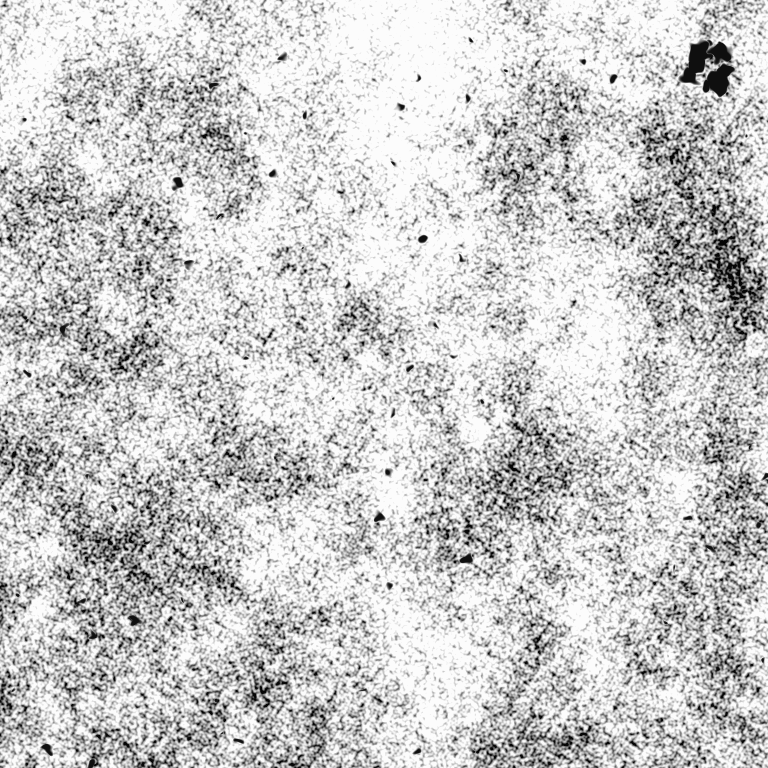
Write a Shadertoy shader that draws this texture.

```glsl
// Weathered plaster: fine black grit over white, with cloudy wear, pale flakes and dark stains.

const float FINE_GRAIN = 233.0;    // grain cells across the canvas
const float MID_GRAIN = 121.0;
const float COARSE_GRAIN = 57.0;
const vec3 GRAIN_WEIGHTS = vec3(0.62, 0.50, 0.27);
const vec4 CLOUD_WEIGHTS = vec4(0.30, 0.28, 0.25, 0.20);
const float NOISE_GAIN = 4.6;      // brings gradient noise to unit deviation
const float WEAR_BIAS = 0.08;
const vec3 TONE_CURVE = vec3(0.142, 0.20, 0.05);
const vec3 PAPER = vec3(0.99);
const vec3 INK = vec3(0.02);
const vec2 STAIN_CENTRE = vec2(0.917, 0.905);
const int STAIN_LOBES = 7;
const float GOLDEN_ANGLE = 2.39996;
const float EDGE = 0.002;

// Integer hash of a lattice point, two values in 0..1
vec2 hash2(vec2 cell) {
    uvec2 q = uvec2(ivec2(cell) + 32768);
    uint n = q.x * 1597334677u ^ q.y * 3812015801u;
    n = (n ^ (n >> 15)) * 2246822519u;
    n = (n ^ (n >> 13)) * 3266489917u;
    n ^= n >> 16;
    return vec2(n & 65535u, n >> 16) / 65535.0;
}

float cornerSlope(vec2 cell, vec2 offset) {
    float angle = 6.28319 * hash2(cell).x;
    return dot(vec2(cos(angle), sin(angle)), offset);
}

// Gradient noise with roughly unit deviation
float noise(vec2 p) {
    vec2 i = floor(p), f = p - i;
    vec2 w = f * f * f * (f * (f * 6.0 - 15.0) + 10.0);
    vec2 x = vec2(1.0, 0.0);
    float low = mix(cornerSlope(i, f), cornerSlope(i + x, f - x), w.x);
    float high = mix(cornerSlope(i + x.yx, f - x.yx), cornerSlope(i + 1.0, f - 1.0), w.x);
    return NOISE_GAIN * mix(low, high, w.y);
}

// Scattered round patches: one candidate per cell, kept with the given share
float patches(vec2 p, float cells, float share, float radius, float soft, float seed) {
    float mask = 0.0;
    vec2 home = floor(p * cells);
    for (int y = -1; y <= 1; y++)
    for (int x = -1; x <= 1; x++) {
        vec2 cell = home + vec2(x, y);
        vec2 centre = (cell + hash2(cell + seed)) / cells;
        vec2 pick = hash2(cell + seed + 71.0);
        float r = radius * mix(0.45, 1.0, pick.y);
        float shape = 1.0 - smoothstep(-soft, soft, length(p - centre) - r);
        mask = max(mask, shape * step(pick.x, share));
    }
    return mask;
}

// Cluster of blots around one centre
float stain(vec2 p) {
    float d = 1.0;
    for (int k = 0; k < STAIN_LOBES; k++) {
        float turn = GOLDEN_ANGLE * float(k);
        vec2 rnd = hash2(vec2(k, 913));
        vec2 lobe = STAIN_CENTRE + mix(0.014, 0.036, rnd.x) * vec2(cos(turn), sin(turn));
        d = min(d, length(p - lobe) - mix(0.006, 0.016, rnd.y));
    }
    return 1.0 - smoothstep(-EDGE, EDGE, d);
}

// Broad layout of worn and dirty areas
float wear(vec2 p) {
    float top = smoothstep(0.70, 1.0, p.y) * mix(0.45, 1.0, smoothstep(0.1, 0.4, p.x));
    float rightBand = smoothstep(0.85, 0.95, p.x) * (1.0 - 0.7 * smoothstep(0.992, 0.999, p.x));
    float column = exp(-pow((p.x - 0.56) / 0.09, 2.0)) * smoothstep(0.05, 0.2, p.y);
    float lowerLeft = (1.0 - smoothstep(0.15, 0.75, p.y)) * (1.0 - smoothstep(0.3, 0.6, p.x));
    return WEAR_BIAS - 0.95 * top + 0.65 * rightBand - 0.45 * column + 0.35 * lowerLeft;
}

void mainImage(out vec4 fragColor, in vec2 fragCoord) {
    vec2 p = fragCoord / iResolution.xy;
    mat2 tilt = mat2(0.829, 0.559, -0.559, 0.829);
    vec2 g = tilt * p;

    // Ragged outlines for flakes and spots
    vec2 ragged = p + 0.0022 * vec2(noise(g * 75.0 + 9.0), noise(g * 75.0 + 47.0));

    // Cloudy density, from broad drifts to small mottles
    vec4 clouds = vec4(noise(g * 4.3 + 3.7), noise(g * 9.7 + 21.3),
                       noise(g * 23.0 + 5.1), noise(p * vec2(15.0, 2.2) + 31.6));
    float density = wear(p) + dot(clouds, CLOUD_WEIGHTS);
    density -= 0.9 * patches(ragged, 17.0, 0.22, 0.017, 0.005, 211.0);

    // Speckle on three scales
    vec3 grain = vec3(noise(g * FINE_GRAIN), noise(g * MID_GRAIN + 13.4),
                      noise(g * COARSE_GRAIN + 29.8));
    float z = max(density + dot(grain, GRAIN_WEIGHTS), -1.6);
    float ink = clamp(TONE_CURVE.x + z * (TONE_CURVE.y + z * TONE_CURVE.z), 0.0, 1.0);

    // Solid spots and the blotted cluster
    float spots = patches(ragged, 9.0, 0.11, 0.008, EDGE, 503.0);
    spots = max(spots, patches(ragged, 26.0, 0.07, 0.0042, EDGE, 677.0));
    ink = max(ink, 0.96 * max(spots, stain(ragged)));

    fragColor = vec4(mix(PAPER, INK, ink), 1.0);
}
```
